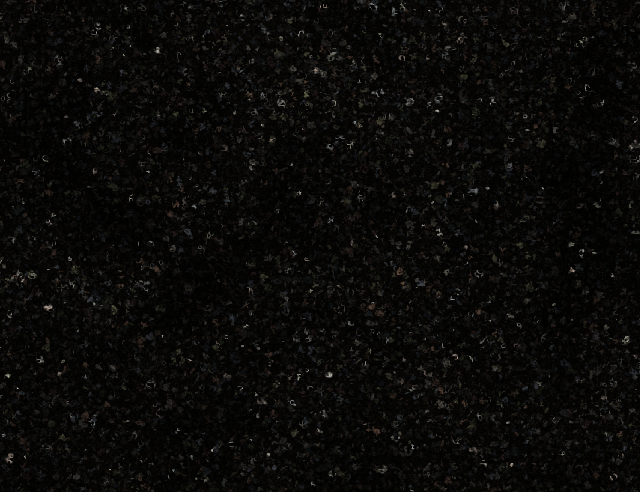
Write a WebGL 2 fragment shader that draws this texture.

```glsl
#version 300 es
precision highp float;
// Polished black granite: a near-black grainy ground, dim irregular mineral
// flakes scattered on two jittered grids, and clumped pale curled glints made
// from noise contours inside small blobs. Lengths are in canvas heights.
#define FLAKE_CELL 0.0165
#define FLAKE_SHARE 0.86
#define FLAKE_DIM 0.048
#define FLAKE_BRIGHT 0.125
#define GLINT_CELL 0.027
#define GLINT_SHARE 0.46
#define GLINT_BRIGHT 0.52
#define CURL_FREQ 165.0
#define GRAIN_FREQ 350.0
#define GROUND vec3(0.019, 0.017, 0.010)

uniform vec2 u_resolution;
out vec4 fragColor;

float hash(vec2 p) {
    return fract(sin(dot(p, vec2(127.1, 311.7))) * 43758.545);
}

float noise(vec2 p) {
    vec2 i = floor(p), f = fract(p);
    f = f * f * (3.0 - 2.0 * f);
    return mix(mix(hash(i), hash(i + vec2(1, 0)), f.x),
               mix(hash(i + vec2(0, 1)), hash(i + vec2(1, 1)), f.x), f.y);
}

vec2 rotate(vec2 p, float angle) {
    float c = cos(angle), s = sin(angle);
    return vec2(c * p.x - s * p.y, s * p.x + c * p.y);
}

// Broad richness of the stone, about 0 to 1
float richness(vec2 p) {
    return 0.5 * noise(p * 5.0 + 29.0) + 0.5 * noise(p * 14.0 + 61.0);
}

// Mineral tint: mostly neutral, some olive, rust or slate
vec3 mineralTint(float pick) {
    if (pick < 0.22) return vec3(1.15, 0.88, 0.72);
    if (pick < 0.45) return vec3(1.00, 1.00, 0.76);
    if (pick < 0.62) return vec3(0.92, 0.98, 1.06);
    return vec3(1.03, 0.98, 0.87);
}

// Dim flakes: rotated ellipses with ragged rims, the brightest on top
vec3 flakes(vec2 p, float cell, float seed, float pixel) {
    vec2 home = floor(p / cell);
    vec2 ragged = vec2(noise(p * 240.0 + seed), noise(p * 240.0 + seed + 41.0)) - 0.5;
    vec3 colour = vec3(0);
    for (int y = -1; y <= 1; y++)
    for (int x = -1; x <= 1; x++) {
        vec2 id = home + vec2(x, y);
        vec2 key = id + seed;
        if (hash(key + 3.7) > FLAKE_SHARE) continue;
        vec2 centre = (id + vec2(hash(key + 11.3), hash(key + 23.9))) * cell;
        float size = cell * mix(0.24, 0.62, pow(hash(key + 31.1), 1.5));
        vec2 radii = size * vec2(1.0, mix(0.4, 0.85, hash(key + 47.3)));
        vec2 q = rotate(p - centre + ragged * cell * 0.6, 6.283 * hash(key + 59.7));
        float rim = (length(q / radii) - 1.0) * radii.y;
        float cover = 1.0 - smoothstep(-pixel, pixel * 0.7, rim);
        float tone = FLAKE_DIM + FLAKE_BRIGHT * pow(hash(key + 67.1), 3.5);
        colour = max(colour, cover * tone * mineralTint(hash(key + 73.9)));
    }
    return colour;
}

// Pale glints: thin noise contours that show only inside scattered blobs
vec3 glints(vec2 p, float pixel) {
    vec2 home = floor(p / GLINT_CELL);
    vec3 colour = vec3(0);
    for (int y = -1; y <= 1; y++)
    for (int x = -1; x <= 1; x++) {
        vec2 id = home + vec2(x, y);
        float crowd = mix(0.1, 1.9, richness(id * GLINT_CELL));
        if (hash(id + 83.3) > GLINT_SHARE * crowd) continue;
        vec2 centre = (id + vec2(hash(id + 91.7), hash(id + 97.1))) * GLINT_CELL;
        float size = GLINT_CELL * mix(0.14, 0.48, pow(hash(id + 103.3), 1.4));
        vec2 radii = size * vec2(1.0, mix(0.45, 0.9, hash(id + 109.9)));
        vec2 q = rotate(p - centre, 6.283 * hash(id + 113.7));
        float blob = 1.0 - smoothstep(0.6, 1.1, length(q / radii));
        float tone = GLINT_BRIGHT * mix(0.28, 1.0, pow(hash(id + 127.3), 2.0));
        vec3 tint = mix(vec3(1.0, 1.0, 0.96), mineralTint(hash(id + 131.9)), 0.4);
        colour = max(colour, blob * tone * tint);
    }
    float level = abs(noise(p * CURL_FREQ + 17.0) - 0.5);
    float curl = 1.0 - smoothstep(0.05, 0.13 + 40.0 * pixel, level);
    return colour * curl * mix(0.3, 1.5, noise(p * 290.0 + 71.0));
}

void main() {
    float pixel = 1.0 / u_resolution.y;
    vec2 p = gl_FragCoord.xy * pixel;

    // Grain and slow drift of the ground
    float grain = noise(p * GRAIN_FREQ);
    float drift = mix(0.35, 1.65, richness(p));
    vec3 colour = GROUND * mix(0.0, 1.7, grain) * drift;

    // Flakes, mottled by a coarser and a finer grain
    float mottle = mix(0.1, 1.9, 0.65 * grain + 0.35 * noise(p * 190.0 + 53.0));
    vec3 mineral = max(flakes(p, FLAKE_CELL, 0.0, pixel),
                       0.85 * flakes(p, FLAKE_CELL * 0.62, 207.0, pixel));
    colour = max(colour, mineral * mottle * drift);

    // Glints on top
    colour = max(colour, glints(p, pixel));
    fragColor = vec4(colour, 1.0);
}
```
